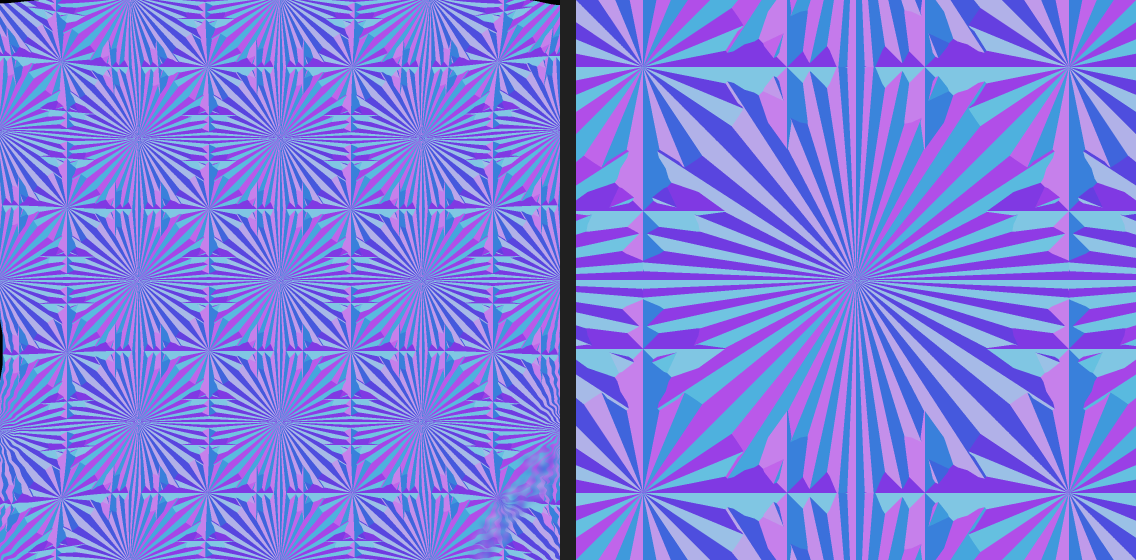
Left: the whole. Right: its middle third, enlarged.
A WebGL 2 fragment shader for this texture map:

```glsl
#version 300 es
precision highp float;
// Normal map of chip-carved star rosettes on a square grid, warped and worn at the rim.
#define PERIOD 0.2535     // tile size in canvas units
#define FAN_RAYS 5.0      // grooves per octant of a corner star
#define FAN_POWER 1.4     // crowding of those grooves toward the tile edge
#define FAN_REACH 0.5     // groove length of a corner star, in tiles
#define HUB_STEP 0.392699 // angle between grooves of the centre star
#define HUB_REACH 0.25    // groove length of the centre star, in tiles
#define PIN_OFFSET 0.338  // distance from the centre to a small cross
#define TAPER 0.6         // how fast groove ends narrow
#define TILT 0.275        // colour shift of a tilted facet
#define PINCH 0.05        // stretch of the grid along the rim
#define WEAR 0.007        // ripple displacement

uniform vec2 u_resolution;
out vec4 fragColor;

const float OCTANT = 0.785398;

vec2 hashGradient(vec2 cell) {
    vec3 h = fract(cell.xyx * vec3(0.1031, 0.1030, 0.0973));
    h += dot(h, h.yzx + 33.33);
    float a = 6.28318 * fract((h.x + h.y) * h.z);
    return vec2(cos(a), sin(a));
}

float gradientNoise(vec2 p) {
    vec2 i = floor(p), f = fract(p);
    vec2 u = f * f * f * (f * (f * 6.0 - 15.0) + 10.0);
    vec2 e = vec2(1.0, 0.0);
    float low = mix(dot(hashGradient(i), f), dot(hashGradient(i + e), f - e), u.x);
    float high = mix(dot(hashGradient(i + e.yx), f - e.yx),
                     dot(hashGradient(i + 1.0), f - 1.0), u.x);
    return mix(low, high, u.y);
}

vec2 noisePair(vec2 p) {
    return vec2(gradientNoise(p), gradientNoise(p + 37.4));
}

// Keep the nearest groove; its walls lean toward the groove line.
void carve(vec2 v, vec2 dir, float scale, float bias, inout float nearest, inout vec2 slope) {
    vec2 side = vec2(-dir.y, dir.x);
    float s = dot(v, side);
    float depth = abs(s) * scale + bias;
    if (depth < nearest) {
        nearest = depth;
        slope = s > 0.0 ? -side : side;
    }
}

// Facet direction inside one tile, p in -0.5..0.5.
vec2 rosette(vec2 p) {
    vec2 q = abs(p);
    bool swapped = q.y > q.x;
    if (swapped) q = q.yx;
    float nearest = 9.0;
    vec2 slope = vec2(0.0);

    // Corner star: the two grooves on either side of this angle
    vec2 corner = 0.5 - q;
    float t = atan(corner.x, max(corner.y, 1e-5)) / OCTANT;
    float index = floor(pow(max(t, 1e-5), 1.0 / FAN_POWER) * FAN_RAYS);
    float fanEnd = TAPER * max(0.0, length(corner) - FAN_REACH);
    for (float k = 0.0; k < 2.0; k++) {
        float a = OCTANT * pow(min(index + k, FAN_RAYS) / FAN_RAYS, FAN_POWER);
        carve(-corner, -vec2(sin(a), cos(a)), 1.0, fanEnd, nearest, slope);
    }

    // Centre star
    float hub = HUB_STEP * floor(atan(q.y, max(q.x, 1e-5)) / HUB_STEP + 0.5);
    float hubEnd = TAPER * max(0.0, length(q) - HUB_REACH);
    carve(q, vec2(cos(hub), sin(hub)), 1.0, hubEnd, nearest, slope);

    // Small cross on the axis
    vec2 pin = q - vec2(PIN_OFFSET, 0.0);
    vec2 armEnd = TAPER * max(vec2(0.0), abs(pin) - vec2(0.1, 0.13)) - 0.006;
    carve(pin, vec2(1.0, 0.0), 0.75, armEnd.x, nearest, slope);
    carve(pin, vec2(0.0, 1.0), 0.75, armEnd.y, nearest, slope);

    if (swapped) slope = slope.yx;
    return slope * vec2(p.x < 0.0 ? -1.0 : 1.0, p.y < 0.0 ? -1.0 : 1.0);
}

vec3 surface(vec2 uv) {
    // Worn zones: lower side rims and a melted streak at the lower right
    float rim = 1.0 - smoothstep(0.0, 0.06, min(uv.x, 1.0 - uv.x));
    rim *= 1.0 - smoothstep(0.25, 0.5, uv.y);
    vec2 along = uv - vec2(0.86, 0.03);
    float streak = abs(dot(along, vec2(0.77, -0.64))) + 0.025 * gradientNoise(uv * 25.0);
    float melt = (1.0 - smoothstep(0.012, 0.04, streak)) * smoothstep(0.82, 0.88, uv.x);
    melt *= 1.0 - smoothstep(0.17, 0.24, uv.y);

    // Grid stretched along the rim, rippled where worn
    vec2 d = uv - 0.5;
    d *= 1.0 - PINCH * smoothstep(vec2(0.28), vec2(0.5), abs(d.yx));
    d += WEAR * (rim + 1.5 * melt) * noisePair(uv * vec2(45.0, 70.0));
    vec2 slope = rosette(fract(d / PERIOD + 0.5 + 0.5) - 0.5);
    slope = mix(slope, 1.3 * noisePair(uv * 55.0), 0.75 * melt);
    vec3 color = vec3(0.5 + TILT * slope, 0.89 + 0.03 * slope.x);

    // Bare slivers along the rim
    float topGap = 0.006 * (1.0 - smoothstep(0.0, 0.08, uv.x)) + 0.009 * smoothstep(0.94, 1.0, uv.x);
    float leftGap = 0.005 * (1.0 - smoothstep(0.02, 0.06, abs(uv.y - 0.375)));
    bool bare = 1.0 - uv.y < topGap || uv.x < leftGap;
    return bare ? vec3(0.0) : color;
}

void main() {
    // Average a 3 x 3 grid of samples for smooth edges
    vec3 sum = vec3(0.0);
    for (int i = 0; i < 9; i++) {
        vec2 offset = (vec2(i % 3, i / 3) - 1.0) / 3.0;
        sum += surface((gl_FragCoord.xy + offset) / u_resolution);
    }
    fragColor = vec4(sum / 9.0, 1.0);
}
```
